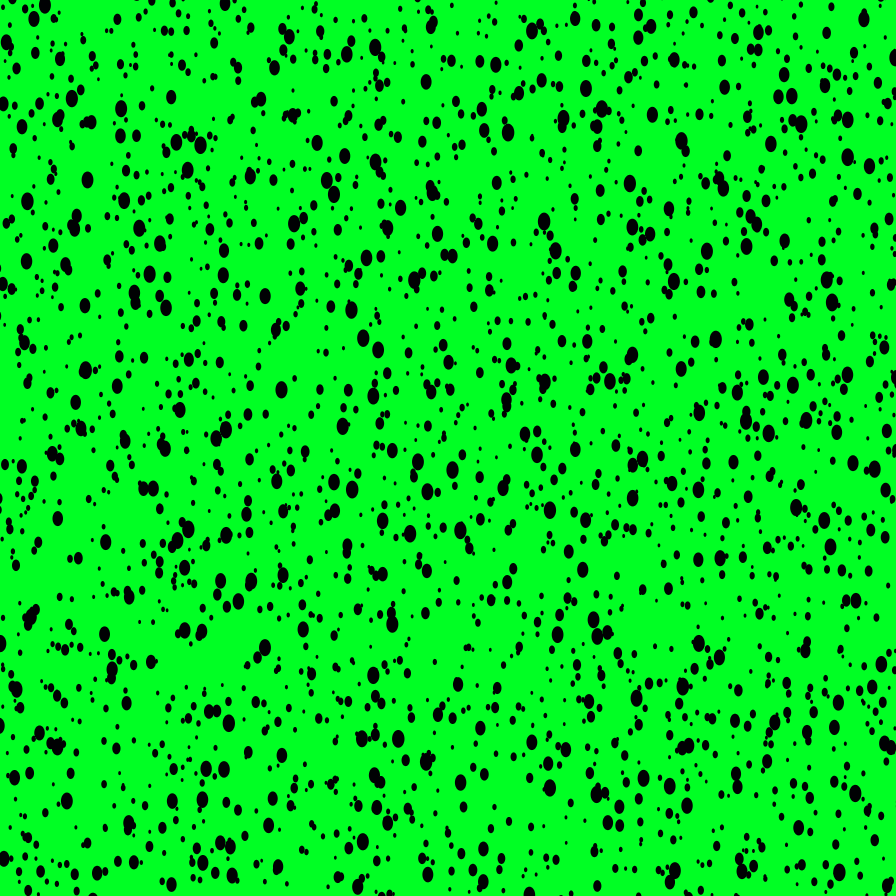
Give the GLSL for this pattern, as a Shadertoy shader.

```glsl
#define LAYERS 5
#define LARGEST 0.0089
#define SMALLEST 0.0024
#define COARSE_CELLS 24.0
#define FINE_CELLS 37.0
#define PRESENCE 0.51
#define SIZE_SPREAD 0.12
#define DOT_ASPECT 0.70

const vec3 GREEN = vec3(0.0, 1.0, 0.14);
const vec3 BLACK = vec3(0.0, 0.005, 0.01);

float hash(vec2 p) {
    return fract(sin(dot(p, vec2(127.1, 311.7))) * 43758.5453);
}

// Approximate signed distance to an upright ellipse of half height r
float ellipseDistance(vec2 p, float r) {
    vec2 axes = vec2(DOT_ASPECT, 1.0);
    float k = length(p / axes);
    float slope = length(p / (axes * axes)) / max(k, 1e-5);
    return (k - r) / max(slope, 1.0);
}

// Nearest dot in one grid of freely jittered, randomly missing dots
float dotLayer(vec2 uv, float cells, float radius, float seed) {
    vec2 home = floor(uv * cells);
    float nearest = 1.0;
    for (int y = -1; y <= 1; y++) {
        for (int x = -1; x <= 1; x++) {
            vec2 cell = home + vec2(x, y);
            vec2 key = cell + seed;
            if (hash(key + 5.3) > PRESENCE) continue;
            vec2 jitter = vec2(hash(key + 11.7), hash(key + 29.1));
            float size = 1.0 + SIZE_SPREAD * (2.0 * hash(key + 47.9) - 1.0);
            vec2 offset = uv - (cell + jitter) / cells;
            nearest = min(nearest, ellipseDistance(offset, radius * size));
        }
    }
    return nearest;
}

void mainImage(out vec4 fragColor, in vec2 fragCoord) {
    vec2 uv = fragCoord / iResolution.y;
    float pixel = 1.0 / iResolution.y;

    // Few large dots through many small ones
    float nearest = 1.0;
    for (int i = 0; i < LAYERS; i++) {
        float t = float(i) / float(LAYERS - 1);
        float radius = LARGEST * pow(SMALLEST / LARGEST, t);
        float cells = mix(COARSE_CELLS, FINE_CELLS, t);
        nearest = min(nearest, dotLayer(uv, cells, radius, 71.3 * float(i + 1)));
    }

    // One pixel wide edge
    float ink = clamp(0.5 - nearest / pixel, 0.0, 1.0);
    fragColor = vec4(mix(GREEN, BLACK, ink), 1.0);
}
```
